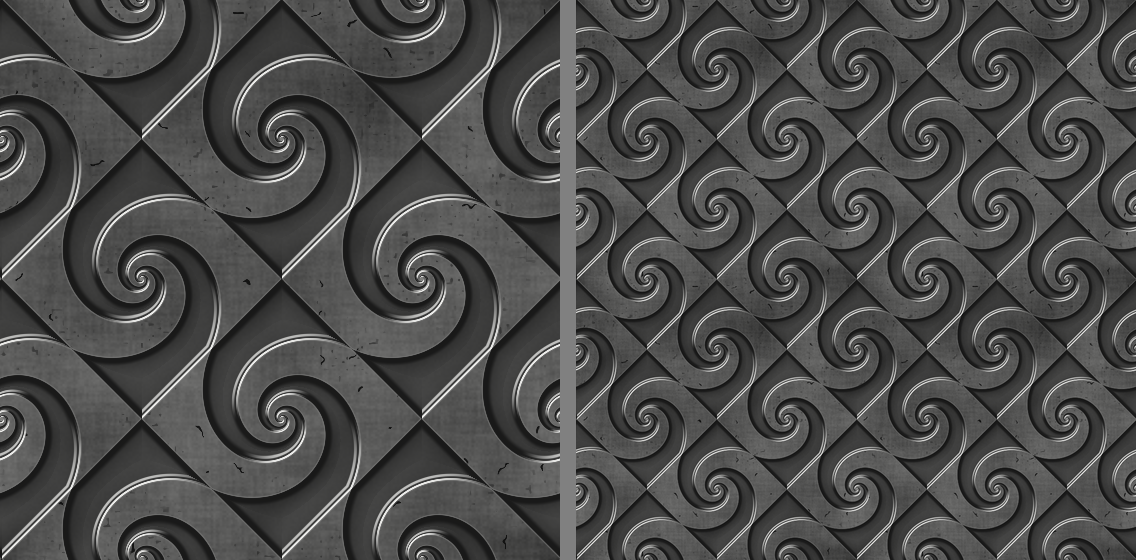
Left: one tile. Right: repeated 2 by 2.
Write a three.js fragment shader that draws this pattern.

```glsl
varying vec2 vUv;

#define REPEATS 2.0
#define OFFSET vec2(0.003, 0.002)
#define TWIST 0.375
#define BEVEL 0.0125
#define AA 0.0016
#define LIGHT vec2(-0.65, 0.76)
#define PLATE 0.325
#define RECESS 0.25
#define SHADOW 0.09
#define SHINE 0.93
#define CHIP_GRID 15.0
#define CHIP_CHANCE 0.3

const float PI = 3.14159265;

float hash(vec2 p) {
  vec3 q = fract(vec3(p.xyx) * 0.1031);
  q += dot(q, q.yzx + 33.33);
  return fract((q.x + q.y) * q.z);
}

// Value noise that wraps after a whole number of cells
float noise(vec2 p, vec2 period) {
  vec2 i = floor(p), f = fract(p);
  f = f * f * (3.0 - 2.0 * f);
  vec2 a = mod(i, period), b = mod(i + 1.0, period);
  return mix(mix(hash(a), hash(vec2(b.x, a.y)), f.x),
             mix(hash(vec2(a.x, b.y)), hash(b), f.x), f.y);
}

float fbm(vec2 uv, vec2 cells) {
  float sum = 0.0, gain = 0.5;
  for (int i = 0; i < 5; i++) {
    sum += gain * noise(uv * cells, cells);
    cells *= 2.0;
    gain *= 0.5;
  }
  return sum;
}

float line(float x, float center, float halfWidth, float soft) {
  return 1.0 - smoothstep(halfWidth, halfWidth + soft, abs(x - center));
}

// Relief of one diamond: x = distance into the recess, yz = downhill direction, w = radius
vec4 spiralRelief(vec2 uv) {
  vec2 cell = fract(REPEATS * vec2(uv.x + uv.y, uv.x - uv.y)) - 0.5;
  vec2 p = vec2(cell.x + cell.y, cell.x - cell.y) * 0.5 / REPEATS;
  float size = 0.70710678 / REPEATS;
  float r = max(length(p), 0.0005), inner = 0.5 * size;

  // Four logarithmic arms, each starting at the middle of a side
  float turn = atan(p.y, p.x) - PI * 0.25;
  float arm = (turn + log(min(r, inner) / inner) / TWIST) * 2.0 / PI;
  float side = mod(floor(arm), 2.0) < 0.5 ? 1.0 : -1.0;
  vec2 radial = p / r;
  vec2 slope = normalize(radial / TWIST + vec2(-radial.y, radial.x));
  float nearest = floor(arm + 0.5);
  float armSign = mod(nearest, 2.0) < 0.5 ? 1.0 : -1.0;
  float armDist = abs(arm - nearest) * 0.5 * PI * r / sqrt(1.0 + 1.0 / (TWIST * TWIST));

  // Straight sides of the diamond
  vec2 a = abs(cell);
  float edgeDist = (0.5 - max(a.x, a.y)) * size;
  vec2 edgeDir = a.x > a.y ? sign(cell.x) * vec2(0.7071, 0.7071)
                           : sign(cell.y) * vec2(0.7071, -0.7071);
  if (r > inner || edgeDist < armDist) return vec4(side * edgeDist, -side * edgeDir, r);
  return vec4(side * armDist, armSign * slope, r);
}

// Short ragged cracks, one at most in each cell
float chips(vec2 uv) {
  vec2 g = uv * CHIP_GRID, id = mod(floor(g), CHIP_GRID);
  vec2 ragged = vec2(noise(uv * 120.0, vec2(120.0)), noise(uv * 120.0 + 37.0, vec2(120.0)));
  vec2 center = 0.35 + 0.3 * vec2(hash(id + 3.1), hash(id + 7.7));
  vec2 q = fract(g) - center + (ragged - 0.5) * 0.13;
  float angle = PI * hash(id + 11.3), reach = 0.04 + 0.15 * hash(id + 19.9);
  vec2 dir = vec2(cos(angle), sin(angle));
  float d = length(q - dir * clamp(dot(q, dir), -reach, reach));
  float width = 0.005 + 0.028 * ragged.x * hash(id + 23.0);
  return step(hash(id + 5.5), CHIP_CHANCE) * (1.0 - smoothstep(width, width + 0.025, d));
}

void main() {
  vec2 uv = vUv;
  vec4 relief = spiralRelief(uv - OFFSET);
  float d = relief.x;
  float bevel = BEVEL * clamp(relief.w / 0.065, 0.08, 1.0);
  float t = d / bevel, soft = AA / bevel;
  float lit = dot(relief.yz, LIGHT);
  float bright = smoothstep(0.3, 0.95, lit);

  // Worn plate: mottling, crossed grain, pits and cracks
  float mottle = fbm(uv, vec2(6.0)) - 0.48;
  float grain = noise(uv * vec2(180.0, 24.0), vec2(180.0, 24.0))
              + noise(uv * vec2(24.0, 180.0), vec2(24.0, 180.0)) - 1.0;
  float fine = noise(uv * 256.0, vec2(256.0)) - 0.5;
  float plate = PLATE + 0.24 * mottle + 0.035 * grain + 0.035 * fine;
  float pits = smoothstep(0.8, 0.95, noise(uv * 150.0, vec2(150.0)))
             * smoothstep(0.45, 0.7, fbm(uv + 0.37, vec2(8.0)));
  plate = mix(plate, 0.14, 0.6 * pits);
  plate = mix(plate, 0.05, 0.9 * chips(uv));

  // Satin recess with diagonal streaks and a soft cast shadow
  vec2 diagonal = vec2(uv.x + uv.y, uv.x - uv.y);
  float streak = noise(diagonal * vec2(5.0, 13.0), vec2(5.0, 13.0)) - 0.5;
  float recess = RECESS + 0.05 * streak + 0.08 * mottle + 0.012 * fine;
  recess *= 1.0 - 0.5 * exp(-max(t, 0.0) * 0.55) * (0.65 - 0.35 * lit);

  // Sloped wall between the two levels
  float tone = mix(plate, recess, smoothstep(-0.5 * soft, 0.5 * soft, t));
  float wall = smoothstep(0.0, soft, t) * (1.0 - smoothstep(0.6, 1.3, t));
  tone = mix(tone, mix(SHADOW, 0.22, bright), 0.9 * wall);

  // Polished rim and the reflection at the foot of lit walls
  tone = mix(tone, 0.47, 0.6 * line(t, -0.08, 0.02, soft));
  tone = mix(tone, SHINE, bright * line(t, 0.12, 0.08, soft));
  tone = mix(tone, SHINE, 0.75 * bright * line(t, 0.72, 0.08, max(soft, 0.22)));
  tone = mix(0.5, tone, smoothstep(0.002, 0.005, relief.w));

  gl_FragColor = vec4(clamp(tone, 0.0, 1.0) * vec3(1.0, 1.0, 0.99), 1.0);
}
```
